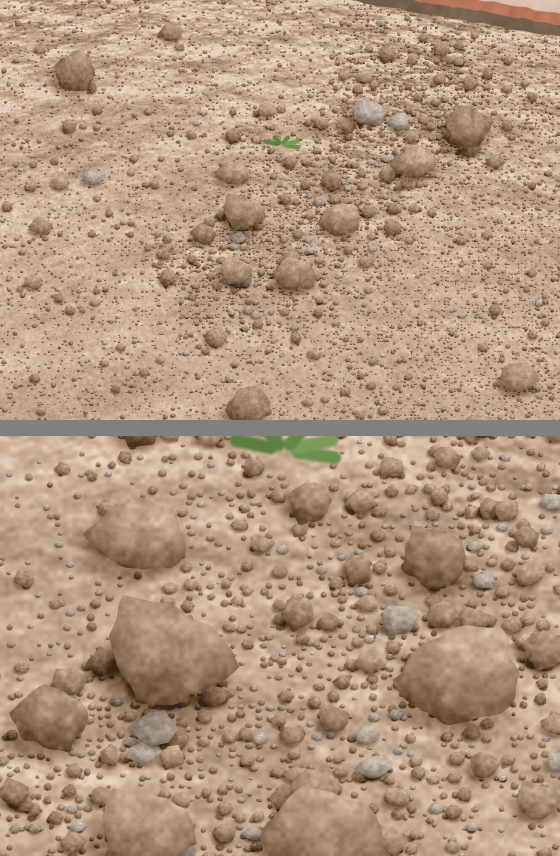
Top, the full canvas; bottom, a detail of the centre.
A WebGL 2 fragment shader for this texture:

```glsl
#version 300 es
precision highp float;
// Dry sandy ground with a mound of earth clods, pebbles and a kerb in the far corner.
uniform vec2 u_resolution;
out vec4 fragColor;

const vec2 LIGHT_DIR = vec2(0.25, 0.97);

float hash(vec2 p) {
    vec3 q = fract(vec3(p.xyx) * 0.1031);
    q += dot(q, q.yzx + 33.33);
    return fract((q.x + q.y) * q.z);
}

float valueNoise(vec2 p) {
    vec2 i = floor(p), f = fract(p);
    f = f * f * (3.0 - 2.0 * f);
    return mix(mix(hash(i), hash(i + vec2(1, 0)), f.x),
               mix(hash(i + vec2(0, 1)), hash(i + 1.0), f.x), f.y);
}

float fbm(vec2 p, int octaves) {
    float sum = 0.0, amp = 0.5;
    for (int i = 0; i < octaves; i++) {
        sum += amp * valueNoise(p);
        p = mat2(1.6, 1.2, -1.2, 1.6) * p + 3.7;
        amp *= 0.5;
    }
    return sum;
}

float segmentDistance(vec2 p, vec2 a, vec2 b) {
    vec2 ab = b - a;
    return length(p - a - ab * clamp(dot(p - a, ab) / dot(ab, ab), 0.0, 1.0));
}

// 1 on the stony mound, 0 on open sand
float moundMask(vec2 p) {
    float d = segmentDistance(p, vec2(0.54, 0.33), vec2(1.04, 0.78));
    return 1.0 - smoothstep(0.06, 0.25, d + 0.14 * (valueNoise(p * 7.0) - 0.5));
}

// Diagonal drifts, distant ripples and lumps, foreshortened with distance
float sandHeight(vec2 p, float mound) {
    vec2 ground = vec2(p.x - 0.667, 1.6) / (1.6 - p.y);
    vec2 w = p + 0.09 * vec2(valueNoise(p * 4.0), valueNoise(p * 4.0 + 9.0));
    float drift = sin(dot(w, vec2(-0.52, 0.85)) * 24.0 + 1.5 * sin(w.x * 5.0));
    drift *= 1.0 - smoothstep(0.3, 0.75, p.x);
    float ripple = sin(w.y * 75.0 + 3.0 * sin(w.x * 6.0) + 2.0 * sin(w.x * 13.0));
    ripple *= smoothstep(0.62, 0.95, p.y);
    float lumps = fbm(ground * 11.0, 5) * mix(0.026, 0.042, mound);
    return 0.009 * drift + 0.0028 * ripple + lumps;
}

// Angular outline: below 1 inside, made of randomly placed flat sides
float clodShape(vec2 d, vec2 id) {
    float sides = 0.0;
    for (int k = 0; k < 6; k++) {
        float r = hash(id + float(k) * 3.1);
        float angle = 1.047 * float(k) + r;
        sides = max(sides, dot(d, vec2(cos(angle), sin(angle))) / (0.7 + 0.3 * r));
    }
    return mix(length(d), sides, 0.65);
}

// Scatters stones on a jittered grid; surface holds tone and greyness
void scatterStones(inout vec2 surface, vec2 p, float cell, float onMound, float onSand, float seed) {
    vec2 base = floor(p / cell);
    float soft = 0.8 / u_resolution.y;
    for (int j = 1; j >= -1; j--)
    for (int i = -1; i <= 1; i++) {
        vec2 id = base + vec2(i, j), key = id + seed;
        vec2 center = (id + 0.2 + 0.6 * vec2(hash(key), hash(key + 57.0))) * cell;
        if (hash(key + 17.0) > mix(onSand, onMound, moundMask(center))) continue;
        float size = hash(key + 31.0), tint = hash(key + 43.0);
        float radius = cell * mix(0.19, 0.45, size);
        vec2 d = (p - center) / radius;
        d.y *= 1.0 + 0.35 * tint;
        float shape = clodShape(d, key) + 0.18 * (valueNoise(d * 3.0 + key) - 0.5);

        // Contact shadow below the stone
        float shade = length((d - vec2(-0.15, -0.42)) * vec2(0.95, 1.15));
        surface.x -= 0.24 * (1.0 - smoothstep(0.6, 1.25, shade));

        // Bright top, darker front, broken surface
        vec3 normal = vec3(d, sqrt(max(0.0, 1.0 - shape * shape)));
        float lit = dot(normal, vec3(0.25, 0.75, 0.55));
        float rough = fbm(d * 3.5 + key, 4) - 0.47;
        float tone = 0.53 + 0.23 * lit + 0.26 * rough + 0.1 * (tint - 0.5);
        float cover = 1.0 - smoothstep(-soft, soft, (shape - 1.0) * radius);
        surface = mix(surface, vec2(tone, step(0.9, tint)), cover);
    }
}

// Brown-to-cream ramp indexed by brightness
vec3 earthColor(float tone, float grey) {
    float warmth = smoothstep(0.0, 0.4, tone) * (1.0 - 0.15 * smoothstep(0.8, 0.9, tone));
    return vec3(tone) - vec3(0.0, 0.11, 0.207) * warmth * (1.0 - 0.5 * grey);
}

// Small sprig of leaves fanning out from a root
void drawSprig(inout vec3 color, vec2 p, vec2 root) {
    for (int k = 0; k < 5; k++) {
        float angle = -0.3 + 0.75 * float(k);
        vec2 dir = vec2(cos(angle), 0.45 * sin(angle));
        float d = segmentDistance(p, root + dir * 0.012, root + dir * 0.042) - 0.005;
        vec3 leaf = mix(vec3(0.36, 0.5, 0.24), vec3(0.6, 0.72, 0.47), hash(vec2(k, 5)));
        color = mix(color, leaf, 1.0 - smoothstep(-0.002, 0.002, d));
    }
}

// Slanted kerb: dark footing, terracotta edge, pale paving
void drawKerb(inout vec3 color, vec2 p) {
    float e = p.y - 1.0 + 0.171 * (p.x - 0.82) + 0.006 * (valueNoise(p * 40.0) - 0.5);
    float wear = 0.12 * (fbm(p * 50.0, 3) - 0.45);
    color = mix(color, vec3(0.46, 0.38, 0.3) + wear, smoothstep(-0.002, 0.002, e));
    color = mix(color, vec3(0.72, 0.46, 0.36) + wear, smoothstep(0.026, 0.03, e));
    color = mix(color, vec3(0.86, 0.75, 0.69) + wear, smoothstep(0.053, 0.057, e));
}

void main() {
    vec2 p = gl_FragCoord.xy / u_resolution.y;
    float mound = moundMask(p);

    // Sand relief lit from the far side
    float stepSize = 0.004;
    float slope = (sandHeight(p, mound) - sandHeight(p + LIGHT_DIR * stepSize, mound)) / stepSize;
    float tone = 0.785 + 0.03 * smoothstep(0.55, 1.0, p.y) - 0.03 * mound;
    tone += 0.22 * clamp(slope, -0.8, 0.45) + 0.1 * (fbm(p * 5.0, 3) - 0.44);

    // Stones from fine grit up to large clods
    vec2 surface = vec2(tone, 0.0);
    float grit = 0.2 + 0.2 * smoothstep(0.5, 1.1, p.x);
    scatterStones(surface, p, 0.008, 0.5, grit, 11.0);
    scatterStones(surface, p, 0.015, 0.6, 0.5 * grit, 83.0);
    scatterStones(surface, p, 0.03, 0.55, 0.1, 131.0);
    scatterStones(surface, p, 0.06, 0.45, 0.05, 211.0);
    scatterStones(surface, p, 0.13, 0.8, 0.04, 307.0);

    // Fine grain over everything
    surface.x += 0.09 * (valueNoise(p * 260.0) - 0.5) + 0.06 * (valueNoise(p * 120.0) - 0.5);
    vec3 color = earthColor(clamp(surface.x, 0.2, 0.92), surface.y);
    drawSprig(color, p, vec2(0.67, 0.655));
    drawKerb(color, p);
    fragColor = vec4(clamp(color, 0.0, 1.0), 1.0);
}
```
